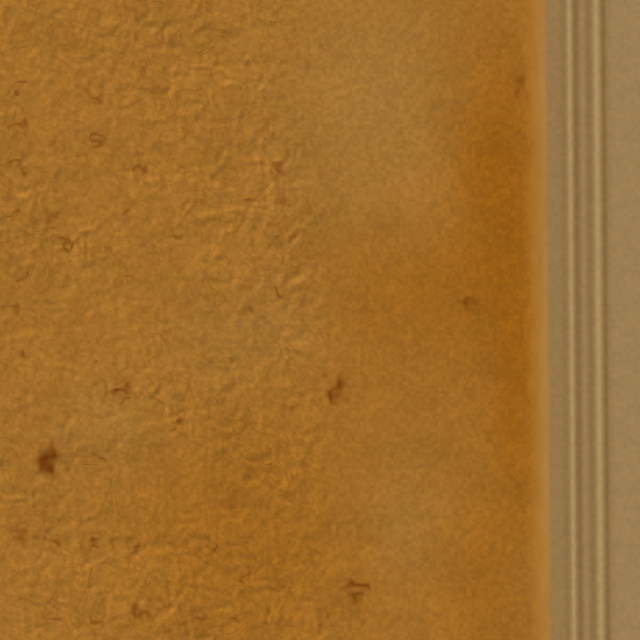
Give the GLSL for this texture, as a three.js fragment shader.

```glsl
// Weathered ochre plaster beside a pale, grooved upright moulding.
// Broad soft patches tint the wall; curled noise, lit from one side, gives
// the rough grain; hashed cells scatter dark flecks; ridges shape the trim.

varying vec2 vUv;

const vec3 OCHRE = vec3(0.628, 0.422, 0.162);
const vec3 AMBER = vec3(0.598, 0.368, 0.085);
const vec3 SAND = vec3(0.642, 0.458, 0.220);
const vec3 RUST = vec3(0.410, 0.205, 0.040);
const vec3 EDGE_WARM = vec3(0.670, 0.450, 0.170);
const vec3 EDGE_PALE = vec3(0.685, 0.500, 0.255);
const vec3 TRIM = vec3(0.585, 0.465, 0.297);
const vec3 TRIM_FLAT = vec3(0.612, 0.495, 0.327);
const vec3 TRIM_LIGHT = vec3(0.690, 0.570, 0.385);
const vec3 TRIM_SHADE = vec3(0.510, 0.395, 0.235);

const float TRIM_X = 0.852;      // left side of the moulding at the top
const float TRIM_LEAN = 0.008;   // rightward shift at the bottom
const float GRAIN_SCALE = 78.0;
const float GRAIN_DEPTH = 0.17;
const float SPECKLE = 0.075;
const float FLECK_CELLS = 17.0;

float hash(vec2 p) {
  vec3 q = fract(vec3(p.xyx) * 0.1031);
  q += dot(q, q.yzx + 33.33);
  return fract((q.x + q.y) * q.z);
}

float noise(vec2 p) {
  vec2 i = floor(p), f = fract(p);
  f = f * f * (3.0 - 2.0 * f);
  return mix(mix(hash(i), hash(i + vec2(1.0, 0.0)), f.x),
             mix(hash(i + vec2(0.0, 1.0)), hash(i + 1.0), f.x), f.y);
}

float fbm(vec2 p) {
  float sum = 0.0, amp = 0.5;
  for (int i = 0; i < 4; i++) {
    sum += amp * noise(p);
    p = mat2(0.8, 0.6, -0.6, 0.8) * p * 2.03 + 17.3;
    amp *= 0.5;
  }
  return sum;
}

// Soft elliptical patch
float patchAt(vec2 p, vec2 centre, vec2 radius) {
  vec2 d = (p - centre) / radius;
  return exp(-dot(d, d));
}

// Height of the curled plaster grain, on a turned and bent grid
float grain(vec2 p) {
  vec2 q = mat2(0.8, 0.6, -0.6, 0.8) * p * GRAIN_SCALE;
  q += 2.2 * vec2(noise(q * 0.5 + 3.1), noise(q * 0.5 + 41.7));
  return 0.7 * noise(q) + 0.3 * noise(q * 1.9 + 9.0);
}

// Irregular dark spots, one possible per cell
float flecks(vec2 p) {
  vec2 g = p * FLECK_CELLS, cell = floor(g);
  float ink = 0.0;
  for (int j = -1; j <= 1; j++) {
    for (int i = -1; i <= 1; i++) {
      vec2 c = cell + vec2(float(i), float(j));
      vec2 centre = c + 0.2 + 0.6 * vec2(hash(c + 5.0), hash(c + 29.0));
      float size = mix(0.06, 0.13, hash(c + 71.0));
      float present = step(0.72, hash(c + 113.0));
      ink = max(ink, present * patchAt(g, centre, vec2(size * 1.8, size)));
    }
  }
  return ink;
}

vec3 wall(vec2 p) {
  vec2 w = p + 0.07 * (vec2(fbm(p * 9.0), fbm(p * 9.0 + 50.0)) - 0.47);

  // Broad tints
  float amber = 0.95 * patchAt(w, vec2(0.78, 0.73), vec2(0.075, 0.23))
              + 0.75 * patchAt(w, vec2(0.81, 0.38), vec2(0.035, 0.22))
              + 0.55 * patchAt(w, vec2(0.66, 0.53), vec2(0.15, 0.13))
              + 0.50 * patchAt(w, vec2(0.40, 0.14), vec2(0.20, 0.22))
              + 0.50 * patchAt(w, vec2(0.76, 0.08), vec2(0.07, 0.22));
  float sand = 0.75 * patchAt(w, vec2(0.58, 0.84), vec2(0.14, 0.22))
             + 0.65 * patchAt(w, vec2(0.63, 0.18), vec2(0.07, 0.09))
             + 0.50 * patchAt(w, vec2(0.17, 0.33), vec2(0.09, 0.07))
             + 0.50 * patchAt(w, vec2(0.40, 0.47), vec2(0.13, 0.08));
  vec3 col = mix(OCHRE, SAND, clamp(sand, 0.0, 1.0));
  col = mix(col, AMBER, clamp(amber, 0.0, 1.0));
  col *= 1.0 + 0.10 * (fbm(p * 17.0) - 0.47);

  // Grain, strong on the left and faint on the smoother right
  float border = mix(0.56, 0.48, p.y);
  float rough = 1.0 - smoothstep(border - 0.09, border + 0.05, w.x);
  float cluster = mix(0.65, 1.2, smoothstep(0.35, 0.6, fbm(p * 8.0 + 7.0)));
  vec2 lightStep = vec2(-0.0024, 0.0034);
  float relief = grain(p + lightStep) - grain(p - lightStep);
  float curl = 1.0 - smoothstep(0.0, 0.10, abs(grain(p * 0.8 + 0.3) - 0.55));
  col *= 1.0 - GRAIN_DEPTH * relief * mix(0.22, cluster, rough);
  col = mix(col, RUST, 0.13 * (curl - 0.3) * rough * cluster);
  float speckle = noise(p * vec2(150.0, 125.0)) + noise(p.yx * 230.0 + 31.0) - 1.0;
  col *= 1.0 + SPECKLE * speckle;

  // Scattered flecks and the few large stains
  vec2 s = p + 0.030 * (vec2(noise(p * 75.0), noise(p * 75.0 + 20.0)) - 0.5);
  float ink = 0.45 * flecks(s) * rough;
  ink = max(ink, 0.80 * patchAt(s, vec2(0.180, 0.390), vec2(0.018, 0.008)));
  ink = max(ink, 0.90 * patchAt(s, vec2(0.078, 0.280), vec2(0.016, 0.017)));
  ink = max(ink, 0.80 * patchAt(s, vec2(0.527, 0.385), vec2(0.010, 0.022)));
  ink = max(ink, 0.70 * patchAt(s, vec2(0.560, 0.077), vec2(0.014, 0.009)));
  ink = max(ink, 0.55 * patchAt(s, vec2(0.730, 0.527), vec2(0.011, 0.008)));
  ink = max(ink, 0.50 * patchAt(s, vec2(0.812, 0.868), vec2(0.009, 0.018)));
  return mix(col, RUST, ink);
}

// Narrow vertical ridge or groove
float ridge(float x, float centre, float width) {
  float d = (x - centre) / width;
  return exp(-d * d);
}

vec3 trim(float x, vec2 p) {
  vec3 col = mix(TRIM, TRIM_FLAT, smoothstep(0.942, 0.960, x));
  float shade = 0.35 * ridge(x, 0.879, 0.005) + 0.80 * ridge(x, 0.899, 0.005)
              + 0.50 * ridge(x, 0.919, 0.005) + 0.85 * ridge(x, 0.942, 0.004);
  float light = 0.85 * ridge(x, 0.889, 0.004) + 0.25 * ridge(x, 0.909, 0.004)
              + 0.90 * ridge(x, 0.931, 0.005);
  col = mix(col, TRIM_SHADE, clamp(shade, 0.0, 1.0));
  col = mix(col, TRIM_LIGHT, clamp(light, 0.0, 1.0));
  return col * (1.0 + 0.05 * (noise(p * 170.0) - 0.5));
}

void main() {
  vec2 p = vUv;
  float x = p.x - TRIM_LEAN * (1.0 - p.y);
  float fray = 0.012 * (fbm(p * vec2(60.0, 40.0)) - 0.47);

  // Wall, softly brushed edge, then moulding
  vec3 col = wall(p);
  float glow = smoothstep(0.812, 0.836, x + fray);
  vec3 edge = mix(EDGE_WARM, EDGE_PALE, smoothstep(0.828, 0.850, x));
  col = mix(col, edge, glow * mix(0.95, 0.6, noise(p * vec2(110.0, 22.0))));
  col = mix(col, trim(x, p), smoothstep(TRIM_X - 0.004, TRIM_X + 0.004, x));
  gl_FragColor = vec4(col, 1.0);
}
```
